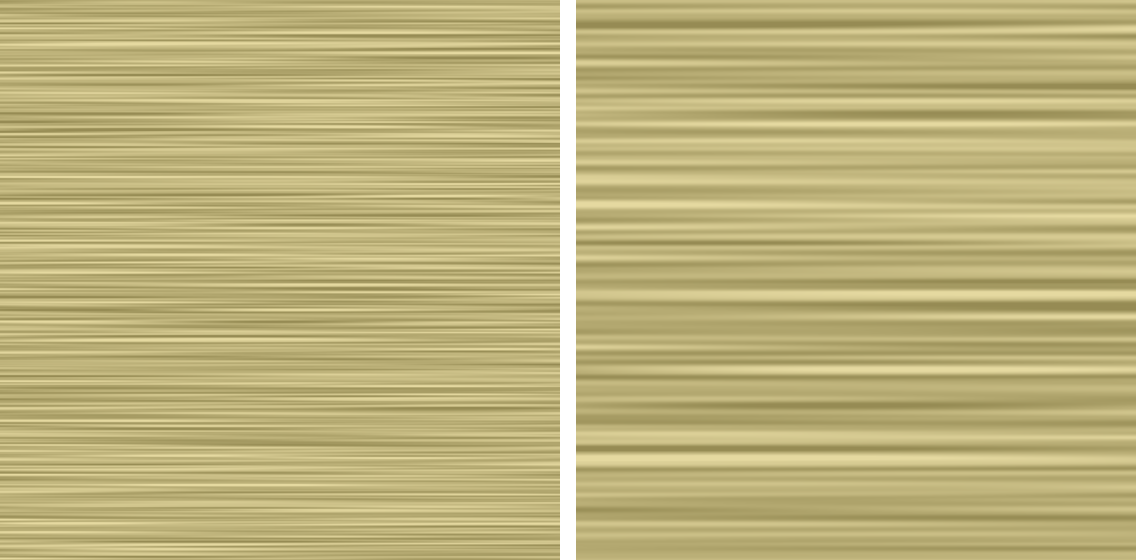
Left, the full canvas; right, a detail of the centre.
Give the GLSL for this texture, as a Shadertoy shader.

```glsl
// Brushed brass: fine horizontal streaks in muted olive gold.
// Stretched gradient noise gives evenly balanced hairlines; stretched value
// noise adds grain and faint bands. The sum shifts the tone of a base colour.

const vec3 BASE_GOLD = vec3(0.742, 0.698, 0.478);
const vec3 TONE_TINT = vec3(1.0, 0.98, 0.97);
const float CONTRAST = 0.168;
const float TONE_LIMIT = 0.155;
const float HAIRLINE_GAIN = 3.5;
const int SUBSAMPLES = 4;

float hash(vec2 p) {
    vec3 q = fract(vec3(p.xyx) * 0.1031);
    q += dot(q, q.yzx + 33.33);
    return fract((q.x + q.y) * q.z);
}

// Smooth signed noise along one row, shifted so that cells do not line up
float rowNoise(float x, float row, float seed) {
    float shifted = x + 17.0 * hash(vec2(row, seed + 5.3));
    float cell = floor(shifted);
    float blend = smoothstep(0.0, 1.0, shifted - cell);
    vec2 key = vec2(cell + seed * 31.0, row + seed * 7.0);
    return mix(hash(key), hash(key + vec2(1.0, 0.0)), blend) * 2.0 - 1.0;
}

// Value noise: cells.x per canvas width, cells.y rows per canvas height
float bands(vec2 uv, vec2 cells, float seed) {
    vec2 p = uv * cells;
    float row = floor(p.y);
    float blend = smoothstep(0.0, 1.0, p.y - row);
    return mix(rowNoise(p.x, row, seed), rowNoise(p.x, row + 1.0, seed), blend);
}

// Gradient noise across the rows: light and dark cancel out over a distance
float hairlines(vec2 uv, vec2 cells, float seed) {
    vec2 p = uv * cells;
    float row = floor(p.y);
    float f = p.y - row;
    float below = rowNoise(p.x, row, seed) * f;
    float above = rowNoise(p.x, row + 1.0, seed) * (f - 1.0);
    return HAIRLINE_GAIN * mix(below, above, smoothstep(0.0, 1.0, f));
}

float brushedTone(vec2 uv) {
    float tone = 0.62 * bands(uv, vec2(2.4, 335.0), 1.0);
    tone += 0.50 * hairlines(uv, vec2(2.6, 227.0), 2.0);
    tone += 0.52 * hairlines(uv, vec2(2.8, 131.0), 3.0);
    tone += 0.12 * bands(uv, vec2(3.0, 89.0), 4.0);
    tone += 0.06 * bands(uv, vec2(3.0, 37.0), 5.0);
    return tone;
}

void mainImage(out vec4 fragColor, in vec2 fragCoord) {
    // Average across the streaks inside each pixel to smooth the hairlines
    float tone = 0.0;
    for (int i = 0; i < SUBSAMPLES; i++) {
        float offset = (float(i) + 0.5) / float(SUBSAMPLES) - 0.5;
        vec2 uv = (fragCoord + vec2(0.0, offset)) / iResolution.xy;
        tone += brushedTone(uv) / float(SUBSAMPLES);
    }

    float shade = clamp(tone * CONTRAST, -TONE_LIMIT, TONE_LIMIT);
    fragColor = vec4(BASE_GOLD + TONE_TINT * shade, 1.0);
}
```
